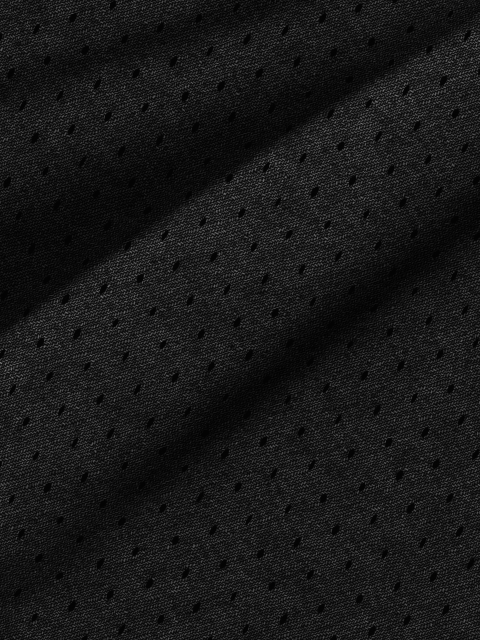
A Shadertoy shader for this texture:

```glsl
// Black perforated athletic mesh, draped in soft diagonal folds.

// Lengths are in canvas heights.
const vec2 ROW_STEP = vec2(0.0586, 0.0169);     // hole to hole along a row
const vec2 COLUMN_STEP = vec2(-0.0182, 0.0521); // row to row
const vec2 HOLE_ORIGIN = vec2(0.233, 0.340);
const vec2 HOLE_RADII = vec2(0.0050, 0.0104);
const vec2 HOLE_AXIS = vec2(0.5, 0.866);
const float HOLE_JITTER = 0.0022;
const vec2 STITCHES = vec2(13.0, 12.0);         // stitches per hole spacing
const float ZIGZAG = 0.2;                       // sway of each knitted row
const float YARN_WANDER = 0.7;
const float GAP_SHADE = 0.18;
const float YARN_SHADE = 2.05;
const vec2 VALLEY_TUCK = vec2(0.025, 0.040);    // cloth hidden in the valley
const vec2 RIDGE_TUCK = vec2(0.016, 0.026);     // cloth hidden behind the ridge
const vec3 CLOTH_TINT = vec3(1.0, 1.0, 1.005);
const float LIT = 0.138;
const float UPPER_LIT = 0.122;
const float SHADOW = 0.045;
const float HOLE_SHADE = 0.012;
const float TAU = 6.28319;
const int SAMPLES = 2;

float hash(vec2 p) {
    return fract(sin(dot(p, vec2(127.1, 311.7))) * 43758.5453);
}

float noise(vec2 p) {
    vec2 i = floor(p), f = fract(p);
    f = f * f * (3.0 - 2.0 * f);
    return mix(mix(hash(i), hash(i + vec2(1, 0)), f.x),
               mix(hash(i + vec2(0, 1)), hash(i + vec2(1, 1)), f.x), f.y);
}

float bell(float x) { return exp(-x * x); }

// Signed heights above the fold lines
float aboveRidge(vec2 p) { return p.y - (0.473 + 0.74 * p.x - 0.1 * p.x * p.x); }
float aboveValley(vec2 p) { return p.y - (0.069 + 0.8 * p.x); }

// Broad light and shade of the folds
float foldLight(vec2 p) {
    float valley = aboveValley(p);
    float depth = mix(0.25, 0.68, smoothstep(0.0, 0.35, p.x));
    float front = LIT * (1.0 - depth * bell(valley / (valley > 0.0 ? 0.055 : 0.045)));
    front *= 1.0 - 0.2 * bell(valley / 0.14);
    front *= mix(0.86, 1.0, smoothstep(-0.3, 0.25, valley));
    front *= 1.0 + 0.15 * bell((aboveRidge(p) + 0.045) / 0.04);

    float crest = p.y - (0.72 + 0.42 * p.x);
    float back = mix(SHADOW, UPPER_LIT, smoothstep(-0.1, 0.04, crest));
    back *= 1.0 - 0.45 * bell((p.y - 0.86 - 0.33 * p.x) / 0.03);
    return mix(front, back, smoothstep(-0.012, 0.014, aboveRidge(p)));
}

// Flat cloth position, undoing the compression at the folds
vec2 unfold(vec2 p) {
    p -= VALLEY_TUCK * smoothstep(0.06, -0.07, aboveValley(p));
    return p + RIDGE_TUCK * smoothstep(-0.01, 0.06, aboveRidge(p));
}

// Swaying knitted rows, broken into uneven staggered stitches
float weave(vec2 q) {
    vec2 s = q * STITCHES;
    s += YARN_WANDER * (vec2(noise(s * 0.6), noise(s * 0.6 + 41.3)) - 0.5);
    s.y += ZIGZAG * sin(TAU * s.x);
    float row = floor(s.y);
    float strand = 0.5 - 0.5 * cos(TAU * s.y);
    float along = s.x + 0.5 * mod(row, 2.0);
    float link = 0.72 - 0.28 * cos(TAU * along);
    float fibre = 0.3 + 0.7 * noise(s * vec2(1.3, 2.6)) + 0.7 * hash(vec2(floor(along), row));
    return GAP_SHADE + YARN_SHADE * strand * link * fibre;
}

// Coverage of the slanted oval hole in the nearest lattice cell
float holeMask(vec2 q, mat2 lattice) {
    vec2 cell = floor(q + 0.5);
    vec2 jitter = vec2(hash(cell + 3.1), hash(cell + 8.7)) - 0.5;
    vec2 d = lattice * (q - cell) - 2.0 * HOLE_JITTER * jitter;
    vec2 local = vec2(dot(d, vec2(HOLE_AXIS.y, -HOLE_AXIS.x)), dot(d, HOLE_AXIS));
    vec2 radii = HOLE_RADII * vec2(mix(0.65, 1.05, hash(cell + 5.3)),
                                   mix(0.8, 1.05, hash(cell + 1.9)));
    vec2 r = abs(local / radii);
    return 1.0 - smoothstep(0.8, 1.1, pow(pow(r.x, 1.6) + pow(r.y, 1.6), 0.625));
}

float meshShade(vec2 p) {
    mat2 lattice = mat2(ROW_STEP, COLUMN_STEP);
    vec2 q = inverse(lattice) * (unfold(p) - HOLE_ORIGIN);
    float mottle = mix(0.88, 1.12, noise(q * 1.7));
    float cloth = foldLight(p) * mottle * weave(q);
    return mix(cloth, HOLE_SHADE, 0.97 * holeMask(q, lattice));
}

void mainImage(out vec4 fragColor, in vec2 fragCoord) {
    float shade = 0.0;
    for (int i = 0; i < SAMPLES * SAMPLES; i++) {
        vec2 offset = (vec2(i % SAMPLES, i / SAMPLES) + 0.5) / float(SAMPLES) - 0.5;
        shade += meshShade((fragCoord + offset) / iResolution.y);
    }
    fragColor = vec4(CLOTH_TINT * shade / float(SAMPLES * SAMPLES), 1.0);
}
```
